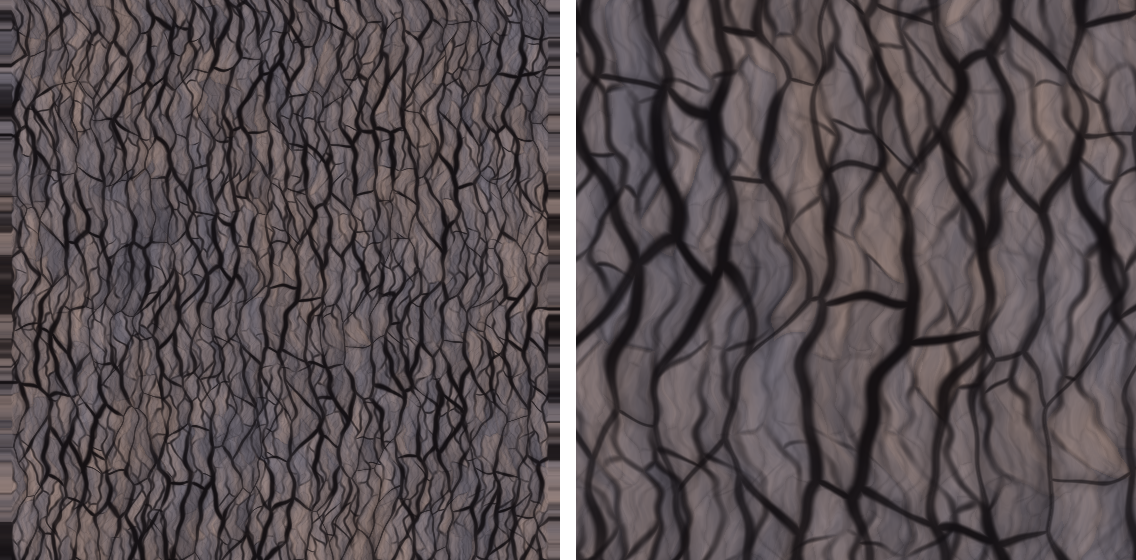
Left: the whole. Right: its middle third, enlarged.
Give the GLSL for this texture, as a WebGL 1 fragment shader.

```glsl
precision highp float;
uniform vec2 u_resolution;

const vec3 CREVICE = vec3(0.075, 0.060, 0.070);
const vec3 BARK = vec3(0.475, 0.430, 0.440);
const vec3 COOL = vec3(0.95, 1.00, 1.07);
const vec3 WARM = vec3(1.05, 1.00, 0.94);

vec2 hash2(vec2 cell) {
  vec2 k = vec2(dot(cell, vec2(127.1, 311.7)), dot(cell, vec2(269.5, 183.3)));
  return fract(sin(k) * 43758.55);
}

vec2 seedPoint(vec2 cell) {
  return mix(vec2(0.5), hash2(cell), vec2(0.74, 0.92));
}

// Layered, turned sines, roughly -1 to 1
float layeredSines(vec2 p) {
  float sum = 0.0;
  float weight = 0.6;
  for (int i = 0; i < 5; i++) {
    p += 0.9 * sin(p.yx * 0.7 + float(i) * 1.7);
    sum += weight * sin(p.x) * cos(p.y);
    p = mat2(0.88, 0.47, -0.47, 0.88) * p * 1.55 + 3.1;
    weight *= 0.68;
  }
  return sum;
}

// Bends straight cell walls into wandering ones
vec2 bend(vec2 p, float frequency, float strength) {
  for (int i = 0; i < 5; i++) {
    p += strength / frequency * sin(p.yx * frequency + vec2(1.3, 4.1) * float(i + 1));
    frequency *= 1.75;
  }
  return p;
}

// Cellular plates: x = wall distance in canvas units, y = plate id, zw = offset from seed
vec4 plates(vec2 p, vec2 density) {
  vec2 cell = floor(p * density);
  vec2 local = fract(p * density);
  vec2 nearest = vec2(0.0);
  vec2 owner = vec2(0.0);
  float best = 8.0;
  for (int y = -1; y <= 1; y++) {
    for (int x = -1; x <= 1; x++) {
      vec2 step2 = vec2(float(x), float(y));
      vec2 toSeed = step2 + seedPoint(cell + step2) - local;
      float d = dot(toSeed, toSeed);
      if (d < best) {
        best = d;
        nearest = toSeed;
        owner = cell + step2;
      }
    }
  }
  float wall = 1.0;
  for (int y = -2; y <= 2; y++) {
    for (int x = -2; x <= 2; x++) {
      vec2 step2 = vec2(float(x), float(y));
      vec2 toSeed = step2 + seedPoint(cell + step2) - local;
      vec2 across = toSeed - nearest;
      if (dot(across, across) > 0.0001) {
        vec2 normal = normalize(across);
        vec2 slope = normal * density;
        float steep = abs(slope.x) / length(slope);
        float d = dot(0.5 * (toSeed + nearest), normal) / length(slope);
        wall = min(wall, d * mix(1.9, 1.0, steep));
      }
    }
  }
  return vec4(wall, hash2(owner + 17.0).x, -nearest);
}

void main() {
  vec2 uv = gl_FragCoord.xy / u_resolution;
  // Side margins smear the outermost column
  uv.x = clamp(uv.x, 0.02, 0.98);

  vec2 p = bend(uv, 17.0, 0.20);
  vec2 chipP = bend(uv + 0.37, 31.0, 0.26);
  vec4 plate = plates(p, vec2(27.0, 10.5));
  vec4 chip = plates(chipP, vec2(46.0, 17.0));
  vec4 fibre = plates(bend(uv + 0.71, 60.0, 0.32), vec2(95.0, 24.0));

  // Broad patches, upright streaks and fine strokes
  float patches = layeredSines(uv * vec2(13.0, 8.0) + 2.0);
  float streaks = layeredSines(chipP * vec2(150.0, 32.0));
  float strokes = layeredSines(p * vec2(310.0, 80.0) + 2.0 * streaks);
  float tone = 0.96 + 0.20 * (plate.y - 0.5) + 0.16 * (chip.y - 0.5);
  tone += 0.10 * (fibre.y - 0.5) + 0.06 * patches + 0.10 * streaks + 0.06 * strokes;
  tone += 0.10 * dot(plate.zw, vec2(-0.7, 0.7));

  // Fine splits, then deep cracks of changing width
  float splitting = smoothstep(-0.5, 0.6, layeredSines(uv * vec2(38.0, 19.0) + 5.0));
  float opening = smoothstep(-0.7, 0.7, layeredSines(uv * vec2(29.0, 15.0)));
  float crackWidth = mix(0.0022, 0.0075, opening);
  tone -= 0.10 * (1.0 - smoothstep(0.0, 0.003, fibre.x));
  tone *= 1.0 - mix(0.15, 0.75, splitting) * (1.0 - smoothstep(0.0003, 0.0042, chip.x));
  tone *= mix(0.78, 1.0, smoothstep(0.0, 0.013, plate.x));
  tone *= mix(mix(0.45, 0.02, opening), 1.0, smoothstep(crackWidth * 0.25, crackWidth, plate.x));

  float warmth = clamp(0.5 + 0.4 * patches + 0.5 * (chip.y - 0.5) + 0.25 * streaks, 0.0, 1.0);
  vec3 colour = mix(CREVICE, BARK, clamp(tone, 0.0, 1.25)) * mix(COOL, WARM, warmth);
  gl_FragColor = vec4(colour, 1.0);
}
```
